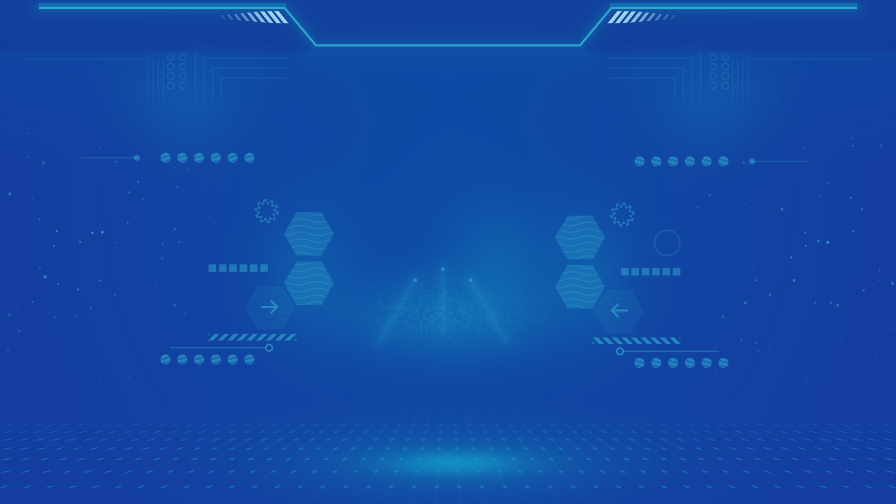
Reproduce this background procedurally as a Shadertoy shader.

```glsl
// A blue control-room stage: lit top frame, mirrored gauges, soft glows and a dotted floor.
// Lengths are hundredths of the canvas height; x = 0 is the middle, y = 0 the bottom.
const vec3 NAVY = vec3(0.08, 0.235, 0.625);
const vec3 AZURE = vec3(0.05, 0.305, 0.65);
const vec3 TEAL = vec3(0.07, 0.62, 0.78);
const vec3 CYAN = vec3(0.22, 0.76, 0.85);
const vec3 ICE = vec3(0.65, 0.86, 0.96);

float hash(vec2 p) {
    vec3 q = fract(p.xyx * 0.1031);
    q += dot(q, q.yzx + 33.33);
    return fract((q.x + q.y) * q.z);
}
float glow(vec2 p, vec2 centre, vec2 radius) {
    vec2 q = (p - centre) / radius;
    return exp(-dot(q, q));
}
float fill(float d, float px) { return clamp(0.5 - d / px, 0.0, 1.0); }
float stroke(float d, float width, float px) { return fill(abs(d) - width, px); }
float segment(vec2 p, vec2 a, vec2 b) {
    vec2 ab = b - a;
    return length(p - a - ab * clamp(dot(p - a, ab) / dot(ab, ab), 0.0, 1.0));
}
float box(vec2 p, vec2 halfSize) {
    vec2 q = abs(p) - halfSize;
    return max(q.x, q.y);
}
// Offset from the nearest of "count" items in a row
vec2 rowItem(vec2 p, vec2 first, float pitch, float count) {
    float i = clamp(floor((p.x - first.x) / pitch + 0.5), 0.0, count - 1.0);
    return p - first - vec2(i * pitch, 0.0);
}

vec3 backdrop(vec2 p) {
    vec2 m = vec2(abs(p.x), p.y);
    vec3 c = mix(NAVY, AZURE, 0.85 * glow(p, vec2(0, 58), vec2(62, 60)));
    c = mix(c, AZURE, 0.5 * smoothstep(65.0, 95.0, p.y));
    c = mix(c, TEAL, 0.17 * glow(m, vec2(52, 80), vec2(11, 10)));
    c = mix(c, TEAL, 0.20 * glow(m, vec2(28, 46), vec2(9, 12)));
    c = mix(c, TEAL, 0.38 * glow(p, vec2(0, 37), vec2(19, 8)));
    return mix(c, TEAL, 0.24 * glow(p, vec2(10, 48), vec2(10, 11)));
}

// Perspective dots with faint converging lines
float floorGrid(vec2 p, float px) {
    float depth = max(35.0 - p.y, 1.0);
    vec2 cell = fract(vec2(p.x * 7.0, 300.0) / depth) - 0.5;
    vec2 q = cell * vec2(depth / 7.0, depth * depth / 300.0);
    float dots = fill(length(q * vec2(0.5, 1)) - 0.22, px);
    return (0.45 * dots + 0.13 * stroke(q.x, 0.08, px)) * smoothstep(20.0, 9.0, p.y);
}

// Three fanned beams with bright tips
float beams(vec2 p, float px) {
    float a = 0.09 * step(0.6, hash(floor(p * 2.0))) * glow(p, vec2(0, 38), vec2(17, 5));
    for (float i = -1.0; i < 1.5; i++) {
        vec2 tip = vec2(5.5 * i - 1.0, 46.6 - 2.2 * abs(i));
        a += 0.16 * exp(-1.1 * segment(p, tip, tip + vec2(7.0 * i, -12)));
        a += 0.4 * fill(length(p - tip) - 0.35, px);
    }
    return a;
}

float hexPanel(vec2 p, vec2 centre, float px) {
    vec2 q = p - centre, h = abs(q);
    float d = max(h.y, h.x * 0.866 + h.y * 0.5) - 4.3;
    float wave = abs(fract(q.y * 0.75 + 0.25 * sin(q.x * 0.9 + centre.y)) - 0.5);
    return fill(d, px) * (0.22 + 0.16 * smoothstep(0.32, 0.48, wave));
}

// Gauges of one side; x grows away from the middle
float sideGauges(vec2 p, float isRight, float px) {
    float a = 0.3 * hexPanel(p, vec2(34.6, 38.9), px);
    for (float i = 0.0; i < 2.0; i++) {
        a += hexPanel(p, vec2(26.9, 53.6 - 9.8 * i), px);
        vec2 q = rowItem(p, vec2(38.7, 68.7 - 40.0 * i), 3.33, 6.0);
        float bands = 0.6 + 0.4 * step(0.45, fract(q.y * 1.1 + q.x * 0.3));
        a += 0.5 * bands * fill(length(q) - 1.0, px);
    }
    a += 0.4 * fill(box(rowItem(p, vec2(35.8, 46.8), 2.05, 6.0), vec2(0.75)), px);
    float hatch = abs(fract((p.x + p.y) / 1.9) - 0.5) * 1.9 - 0.5;
    a += 0.5 * fill(max(hatch, box(p - vec2(38.1, 33.1), vec2(8.7, 0.65))), px);
    a += 0.4 * stroke(segment(p, vec2(35.6, 31), vec2(54.4, 31)), 0.1, px);
    a += 0.55 * stroke(length(p - vec2(34.8, 31)) - 0.65, 0.15, px);
    // Toothed wheel, dial, arrow and outer wire
    vec2 w = p - vec2(35.3, 58.1);
    a += 0.35 * stroke(length(w) - 1.9 - 0.25 * sign(sin(10.0 * atan(w.y, w.x))), 0.25, px);
    a += 0.2 * isRight * stroke(length(p - vec2(44.2, 52.5)) - 2.5, 0.15, px);
    vec2 q = vec2(p.x - 33.2, abs(p.y - 39.1));
    float arrow = min(segment(q, vec2(0), vec2(3, 0)), segment(q, vec2(0), vec2(1.2)));
    a += 0.45 * stroke(arrow, 0.2, px);
    a += 0.25 * stroke(segment(p, vec2(61, 68.7), vec2(72, 68.7)), 0.1, px);
    return a + 0.4 * fill(length(p - vec2(61, 68.7)) - 0.6, px);
}

// Nested wires and a block of rings
float circuit(vec2 p, float px) {
    float a = 0.0;
    for (float i = 0.0; i < 4.0; i++) {
        vec2 bend = vec2(45.0 + 1.7 * i, 84.5 + 2.0 * i);
        float d = min(segment(p, bend, vec2(32, bend.y)), segment(p, bend, vec2(bend.x, 77)));
        a += 0.16 * stroke(min(d, segment(p, vec2(56.5 + i, 88), vec2(56.5 + i, 77))), 0.09, px);
        a += 0.2 * stroke(length(rowItem(p, vec2(52.6, 83.0 + 1.9 * i), 2.4, 2.0)) - 0.65, 0.1, px);
    }
    a += 0.12 * stroke(segment(p, vec2(59.5, 88.3), vec2(84, 88.3)), 0.1, px);
    return a * smoothstep(76.0, 84.0, p.y);
}

float specks(vec2 p, float px) {
    vec2 id = floor(p / 2.4);
    vec2 q = p - 2.4 * (id + 0.2 + 0.6 * vec2(hash(id + 7.0), hash(id + 19.0)));
    float region = smoothstep(42.0, 60.0, abs(p.x)) * glow(p, vec2(p.x, 52), vec2(1, 20));
    return region * step(0.8, hash(id)) * fill(length(q) - 0.3 * hash(id + 3.0), px);
}

// Trapezoid frame, long rails and slanted bars
vec3 topFrame(vec3 c, vec2 p, float px) {
    vec2 low = vec2(26.2, 91), high = vec2(32.4, 98.4);
    c = mix(c, NAVY * 0.93, 0.5 * smoothstep(89.0, 90.5, p.y));
    c = mix(c, TEAL, 0.4 * fill(box(p - vec2(56.7, 98.9), vec2(24.5, 0.5)), px));
    float d = min(segment(p, vec2(0, 91), low), segment(p, low, high));
    d = min(d, segment(p, high, vec2(81, 98.4)));
    c = mix(c, TEAL, 0.3 * exp(-0.9 * d));
    c = mix(c, CYAN, 0.75 * stroke(d, 0.2, px));
    float slant = p.x - 0.8 * (p.y - 95.4), fade = smoothstep(45.0, 33.0, slant);
    float bars = abs(fract((slant - 31.4) / 1.45) - 0.5) * 1.45 - 0.2 - 0.25 * fade;
    float zone = box(vec2(slant - 37.6, p.y - 96.6), vec2(6.2, 0.4 + 0.8 * fade));
    return mix(c, ICE, (0.2 + 0.75 * fade) * fill(max(bars, zone), px));
}

void mainImage(out vec4 fragColor, in vec2 fragCoord) {
    float px = 100.0 / iResolution.y;
    vec2 p = (fragCoord - vec2(0.5 * iResolution.x, 0)) * px, m = vec2(abs(p.x), p.y);
    float isRight = step(-0.7, p.x);
    vec2 side = vec2(abs(p.x + 0.7), p.y + 0.7 * isRight);
    vec3 c = mix(backdrop(p), TEAL, floorGrid(p, px));
    c = mix(c, TEAL, 0.28 * glow(p, vec2(1, 8), vec2(32, 7)));
    c = mix(c, TEAL, 0.75 * glow(p, vec2(1.4, 8.1), vec2(13, 2.4)));
    float light = beams(p, px) + sideGauges(side, isRight, px) + circuit(m, px);
    c = mix(c, CYAN, min(light + 0.6 * specks(p, px), 1.0));
    fragColor = vec4(topFrame(c, m, px), 1);
}
```
